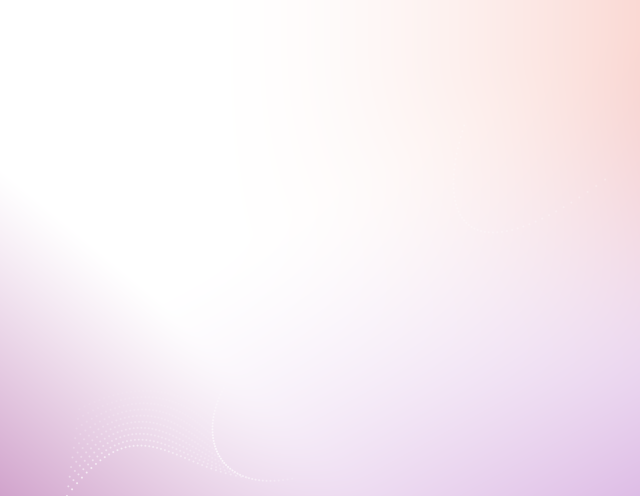
This background is drawn by a Shadertoy shader. Its source:

```glsl
// Pale paper-white backdrop with mauve, violet and coral tints growing from
// three corners, plus fans of tiny white dots strung along Bezier strands.
// Coordinates use the canvas height as the unit, origin at the lower left.

#define STRANDS 10
#define DOTS_PER_STRAND 42
#define RIM_DOTS 48
#define DOT_RADIUS 0.0013
#define FAN_OPACITY 0.75
#define ARC_OPACITY 0.3

// Amount of light each tint removes at its corner
const vec3 MAUVE  = vec3(0.18, 0.36, 0.20);
const vec3 VIOLET = vec3(0.13, 0.26, 0.10);
const vec3 CORAL  = vec3(0.02, 0.15, 0.17);

float ramp(float x, float power) {
    return pow(clamp(x, 0.0, 1.2), power);
}

vec2 bezier(vec2 a, vec2 b, vec2 c, vec2 d, float t) {
    float s = 1.0 - t;
    return s*s*s*a + 3.0*s*s*t*b + 3.0*s*t*t*c + t*t*t*d;
}

float dotMask(vec2 p, vec2 center, float pixel) {
    return 1.0 - smoothstep(DOT_RADIUS - pixel * 0.5, DOT_RADIUS + pixel, length(p - center));
}

// Curve on which all strands of the fan end
vec2 fanRim(float t) {
    return bezier(vec2(0.451, 0.217), vec2(0.396, 0.116),
                  vec2(0.441, 0.007), vec2(0.589, 0.035), t);
}

vec2 fanStrand(float f, float t) {
    return bezier(mix(vec2(0.135, 0.0), vec2(0.160, 0.175), f),
                  mix(vec2(0.278, 0.192), vec2(0.303, 0.251), f),
                  mix(vec2(0.345, 0.057), vec2(0.396, 0.192), f),
                  fanRim(mix(0.75, 0.2, f)), t);
}

vec2 faintArc(float t) {
    return bezier(vec2(0.936, 0.747), vec2(0.875, 0.562),
                  vec2(0.934, 0.428), vec2(1.220, 0.638), t);
}

vec3 background(vec2 p) {
    float down = 1.0 - p.y;
    float mauve  = ramp((down - 0.337 - 0.825 * p.x) / 0.663, 1.15);
    float violet = ramp((0.55 * p.x + down - 0.75) / 0.96, 1.6);
    float coral  = ramp((p.x - 0.4) / 0.893, 1.7) * (1.0 - smoothstep(0.1, 0.8, down));

    // Soft union keeps the overlap of the lower tints light
    vec3 m = mauve * MAUVE;
    vec3 v = violet * VIOLET;
    return vec3(1.0) - sqrt(m * m + v * v) - coral * CORAL;
}

float dottedFan(vec2 p, float pixel) {
    float mask = 0.0;
    if (p.x > 0.62 || p.y > 0.26) return mask;
    for (int k = 0; k < STRANDS; k++) {
        float f = float(k) / float(STRANDS - 1);
        float opacity = mix(1.0, 0.12, sqrt(f));
        for (int i = 0; i < DOTS_PER_STRAND; i++) {
            float t = float(i) / float(DOTS_PER_STRAND - 1);
            float fade = mix(1.0, 0.45, t);
            mask = max(mask, opacity * fade * dotMask(p, fanStrand(f, t), pixel));
        }
    }
    for (int i = 0; i < RIM_DOTS; i++) {
        float t = float(i) / float(RIM_DOTS - 1);
        float fade = 0.2 + 0.8 * sin(3.14159 * t);
        mask = max(mask, fade * dotMask(p, fanRim(t), pixel));
    }
    return mask * FAN_OPACITY;
}

float dottedArc(vec2 p, float pixel) {
    float mask = 0.0;
    if (p.x < 0.85 || p.x > 1.25 || p.y < 0.45 || p.y > 0.78) return mask;
    for (int i = 0; i < RIM_DOTS; i++) {
        float t = float(i) / float(RIM_DOTS - 1);
        mask = max(mask, dotMask(p, faintArc(t), pixel));
    }
    return mask * ARC_OPACITY;
}

void mainImage(out vec4 fragColor, in vec2 fragCoord) {
    vec2 p = fragCoord / iResolution.y;
    float pixel = 1.0 / iResolution.y;

    vec3 color = background(p);
    color = mix(color, vec3(1.0), max(dottedFan(p, pixel), dottedArc(p, pixel)));
    fragColor = vec4(clamp(color, 0.0, 1.0), 1.0);
}
```
